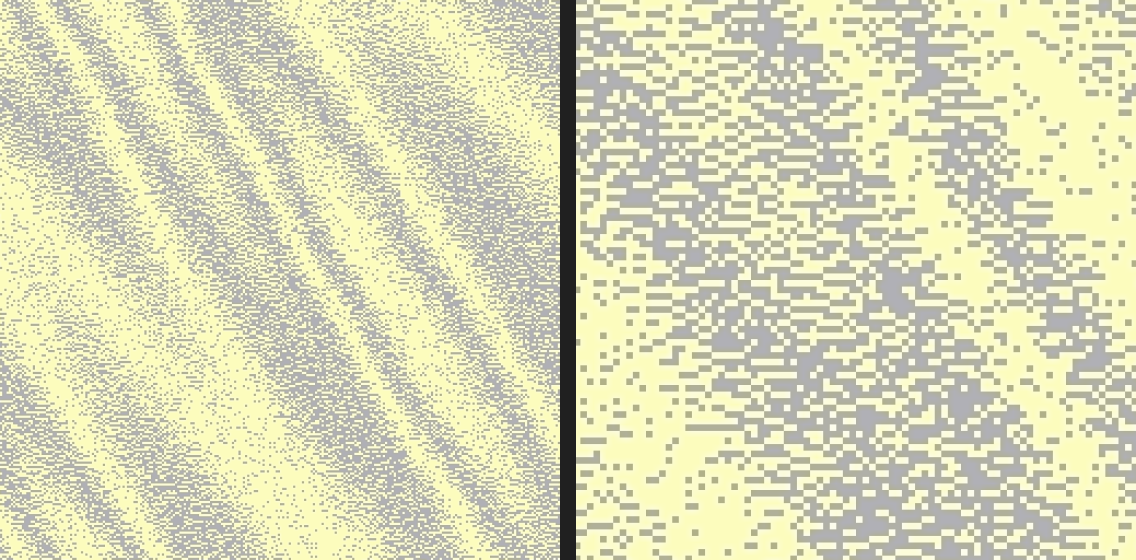
Left: the whole. Right: its middle third, enlarged.
Reproduce this texture procedurally as a Shadertoy shader.

```glsl
// Slanted yellow and grey bands, dithered into fine horizontal grains.

const float GRID = 256.0;          // grains across the canvas
const float SLANT = 0.606;         // sideways drift of the bands per unit of descent
const float PI = 3.14159;
const float LIGHT_TONE = 0.988;
const float INK_TONE = 0.69;
const int RIDGES = 8;

// Each ridge: position, then wave phase (in half turns) at top, middle and bottom.
const vec4 RIDGE[RIDGES] = vec4[RIDGES](
    vec4(-0.625, 1.0, 1.0, 1.0),
    vec4(-0.443, 1.5, 2.6, 4.0),
    vec4(-0.225, 2.4, 1.7, 0.9),
    vec4(-0.040, 4.0, 2.55, 2.1),
    vec4( 0.180, 0.0, 0.6, 1.2),
    vec4( 0.378, 3.0, 4.0, 3.3),
    vec4( 0.630, 1.6, 0.9, 0.9),
    vec4( 0.977, 3.2, 2.5, 2.5));

float hash(vec2 p) {
    vec3 q = fract(p.xyx * 0.1031);
    q += dot(q, q.yzx + 33.33);
    return fract((q.x + q.y) * q.z);
}

float cornerSlope(vec2 corner, vec2 offset) {
    float angle = 2.0 * PI * hash(corner + 17.0);
    return dot(vec2(cos(angle), sin(angle)), offset);
}

float gradientNoise(vec2 p) {
    vec2 i = floor(p), f = fract(p);
    vec2 u = f * f * f * (f * (f * 6.0 - 15.0) + 10.0);
    vec2 e = vec2(1.0, 0.0);
    return mix(mix(cornerSlope(i, f), cornerSlope(i + e.xy, f - e.xy), u.x),
               mix(cornerSlope(i + e.yx, f - e.yx), cornerSlope(i + e.xx, f - e.xx), u.x), u.y);
}

// Parabola through three values spread over the descent.
float alongRidge(vec3 v, float descent) {
    return v.x * (2.0 * descent - 1.0) * (descent - 1.0)
         + v.y * 4.0 * descent * (1.0 - descent)
         + v.z * descent * (2.0 * descent - 1.0);
}

// Share of ink at a place on the canvas: a wave folded between the ridges.
float inkDensity(vec2 uv) {
    float descent = 1.0 - uv.y;
    float across = uv.x - SLANT * descent + 0.018 * gradientNoise(uv * 5.0);
    float previous = alongRidge(RIDGE[0].yzw, descent);
    float phase = previous;
    for (int i = 1; i < RIDGES; i++) {
        float next = alongRidge(RIDGE[i].yzw, descent);
        phase += (next - previous) * smoothstep(RIDGE[i - 1].x, RIDGE[i].x, across);
        previous = next;
    }
    return mix(0.72, 0.09, 0.5 + 0.5 * cos(PI * phase));
}

// Noise that joins sideways and alternates between rows.
float grain(vec2 cell) {
    return hash(cell) + 0.6 * hash(cell + vec2(1.0, 0.0))
         - 0.55 * (hash(cell + vec2(0.0, 1.0)) + hash(cell - vec2(0.0, 1.0)));
}

float inkAt(vec2 cell) {
    float density = inkDensity((cell + 0.5) / GRID);
    float threshold = 0.25 + 0.24 * log(density / (1.0 - density));
    return step(grain(cell), threshold);
}

void mainImage(out vec4 fragColor, in vec2 fragCoord) {
    float pixel = GRID / iResolution.y;
    vec2 p = fragCoord * pixel;
    vec2 home = floor(p);

    // Sharp ink coverage and a softer neighbourhood mean for the tint.
    vec2 sharp = vec2(0.0), soft = vec2(0.0);
    for (int j = -1; j <= 1; j++) {
        for (int i = -1; i <= 1; i++) {
            vec2 cell = home + vec2(i, j);
            vec2 away = abs(p - cell - 0.5);
            vec2 cover = clamp((0.5 - away) / pixel + 0.5, 0.0, 1.0);
            vec2 tent = max(1.0 - away / 1.5, 0.0);
            vec2 sample2 = vec2(inkAt(cell), 1.0);
            sharp += cover.x * cover.y * sample2;
            soft += tent.x * tent.y * sample2;
        }
    }
    float ink = sharp.x / sharp.y;
    float crowd = soft.x / soft.y;

    // Sparse areas turn yellow, crowded ones neutral grey.
    float tone = mix(LIGHT_TONE, INK_TONE, ink);
    float blueShift = mix(-0.245, 0.025, crowd);
    fragColor = vec4(tone, tone, tone + blueShift, 1.0);
}
```
